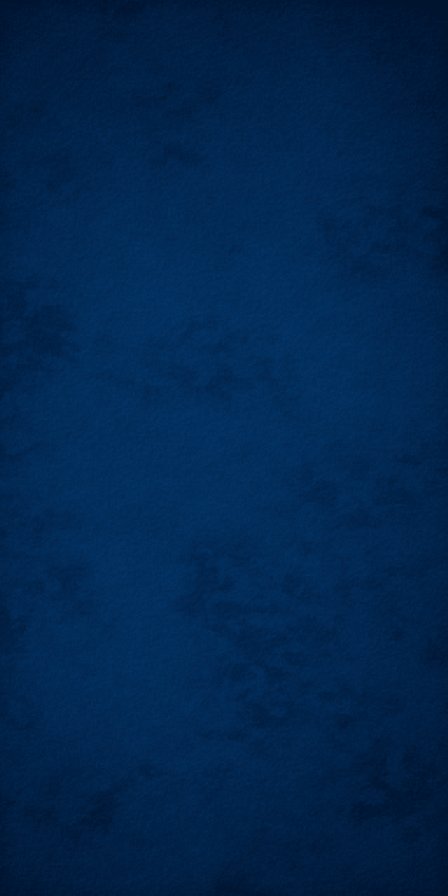
A Shadertoy shader for this texture:

```glsl
// Deep navy blue mottled paper: soft central glow, dark worn stains and fine leathery grain.

float hash(vec2 p) {
    vec3 q = fract(p.xyx * vec3(0.1031, 0.1030, 0.0973));
    q += dot(q, q.yzx + 33.33);
    return fract((q.x + q.y) * q.z);
}

// Smooth value noise, 0 to 1
float noise(vec2 p) {
    vec2 cell = floor(p), f = fract(p);
    f = f * f * (3.0 - 2.0 * f);
    return mix(mix(hash(cell), hash(cell + vec2(1, 0)), f.x),
               mix(hash(cell + vec2(0, 1)), hash(cell + vec2(1, 1)), f.x), f.y);
}

// Layered noise, each octave turned to hide the lattice
float fbm(vec2 p) {
    float sum = 0.0, weight = 0.5;
    for (int i = 0; i < 6; i++) {
        sum += weight * noise(p);
        p = mat2(1.6, 1.2, -1.2, 1.6) * p + 7.3;
        weight *= 0.56;
    }
    return sum;
}

// Height of the paper surface
float paper(vec2 p) {
    return 0.6 * noise(p * vec2(105, 140)) + 0.4 * noise(p * 215.0 + 19.0);
}

void mainImage(out vec4 fragColor, in vec2 fragCoord) {
    vec2 p = fragCoord / iResolution.x;
    float aspect = iResolution.y / iResolution.x;

    // Wide glow that falls off towards the edges, most of all at the top
    vec2 fromGlow = (p - vec2(0.46, 0.48 * aspect)) / vec2(0.80, 0.54 * aspect);
    float light = 0.90 - 0.90 * dot(fromGlow, fromGlow);

    // Broad clouds and faint ragged stains
    light += 0.36 * (fbm(p * vec2(2.6, 2.2) + 4.0) - 0.55);
    float patches = smoothstep(0.46, 0.80, fbm(p * vec2(3.4, 4.2) + 31.0));
    float wear = smoothstep(0.42, 0.70, fbm(p * vec2(26, 36) + 11.0));
    light -= patches * (0.08 + 0.30 * wear);
    light += 0.20 * (fbm(p * vec2(26, 38) + 53.0) - 0.55);

    // Fine relief lit from the upper left, with speckle
    float relief = paper(p) - paper(p + vec2(-0.004, 0.004));
    light += 0.25 * relief + 0.20 * (hash(floor(p * 256.0)) - 0.5);

    // Narrow shade along the border
    vec2 border = min(p, vec2(1.0, aspect) - p);
    light -= 0.10 * (1.0 - smoothstep(0.0, 0.04, min(border.x, border.y)));

    // Navy to blue ramp
    vec3 navy = vec3(0.002, 0.105, 0.235);
    vec3 blue = vec3(0.010, 0.198, 0.392);
    fragColor = vec4(mix(navy, blue, clamp(light, -0.3, 1.2)), 1.0);
}
```
